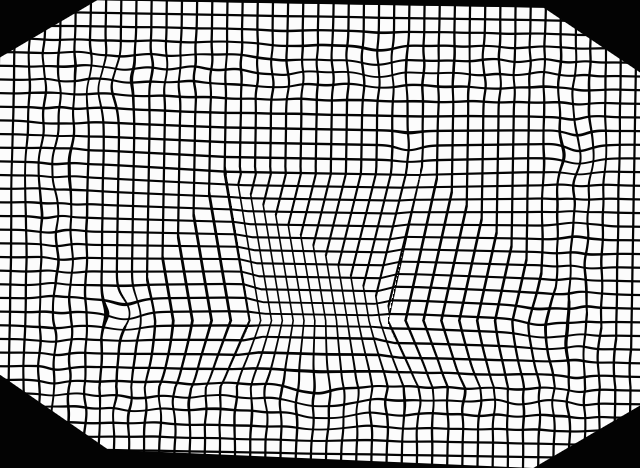
Reproduce this pattern procedurally as a WebGL 2 fragment shader.

```glsl
#version 300 es
precision highp float;
// A black wire grid on white, warped by a sunken central box and framed by cut corners.

uniform vec2 u_resolution;
out vec4 fragColor;

const vec2 CANVAS = vec2(768.0, 562.0);  // design space, y pointing down
const vec2 CELL = vec2(18.2, 16.4);
const float TILT = 0.0168;
const float LINE_WIDTH = 2.7;
const float INK = 0.01;
const float PAPER = 0.99;

float ramp(float a, float b, float x) {
    return clamp((x - a) / (b - a), 0.0, 1.0);
}

vec2 hashGradient(vec2 cell) {
    float h = fract(sin(dot(cell, vec2(127.1, 311.7))) * 43758.5);
    return vec2(cos(6.2832 * h), sin(6.2832 * h));
}

float gradientNoise(vec2 p) {
    vec2 i = floor(p), f = p - i;
    vec2 w = f * f * f * (f * (f * 6.0 - 15.0) + 10.0);
    float a = dot(hashGradient(i), f);
    float b = dot(hashGradient(i + vec2(1, 0)), f - vec2(1, 0));
    float c = dot(hashGradient(i + vec2(0, 1)), f - vec2(0, 1));
    float d = dot(hashGradient(i + vec2(1, 1)), f - vec2(1, 1));
    return mix(mix(a, b, w.x), mix(c, d, w.x), w.y);
}

// Local push of the grid that fades with distance
vec2 bump(vec2 p, vec2 center, float radius, vec2 push) {
    vec2 d = (p - center) / radius;
    return push * exp(-dot(d, d));
}

// Soft irregular shifts along a rectangular ring
vec2 ringWobble(vec2 p) {
    vec2 q = abs(p - vec2(380.0, 285.0)) - vec2(310.0, 200.0);
    float ring = exp(-pow(max(q.x, q.y) / 34.0, 2.0));
    return 7.0 * ring * vec2(gradientNoise(p / 42.0), gradientNoise(p / 42.0 + 17.0));
}

vec2 bumps(vec2 p) {
    return bump(p, vec2(490, 176), 17.0, vec2(2, 6))
         + bump(p, vec2(150, 377), 23.0, vec2(17, 9))
         + bump(p, vec2(385, 482), 34.0, vec2(4, 10))
         + bump(p, vec2(338, 72), 30.0, vec2(0, 6))
         + bump(p, vec2(458, 74), 30.0, vec2(0, 7))
         + bump(p, vec2(132, 108), 27.0, vec2(-8, -3))
         + bump(p, vec2(62, 212), 35.0, vec2(-6, 0))
         + bump(p, vec2(698, 182), 28.0, vec2(7, 5))
         + bump(p, vec2(648, 388), 26.0, vec2(-4, 6));
}

float straightColumn(vec2 p) {
    return (p.x + TILT * p.y) / CELL.x;
}

// Positions of the sloping left and right walls of the box at height y
vec2 wallsAt(float y) {
    return vec2(271.0 + 0.17 * (y - 215.0), 503.0 - 0.22 * (y - 213.0));
}

// Column coordinate: two triangles inside the box, one slanted fan on each side
float foldedColumn(vec2 p) {
    float straight = straightColumn(p);
    vec2 walls = wallsAt(p.y);
    if (p.x < walls.x) return min(straight, 15.0 + (p.x - walls.x) / 23.0);
    if (p.x > walls.y) return max(straight, 28.0 + (p.x - walls.y) / 21.5);
    float upper = 15.0 + (p.x - 271.0 + 0.245 * (p.y - 209.0)) / 18.0;
    float lower = 16.0 + (p.x - 309.0 - 0.165 * (p.y - 362.0)) / 13.0;
    return min(upper, lower);
}

// Vertical shift of the rows, inside and beside the box
float rowShift(float x, float y, vec2 walls) {
    float top = -8.0 * ramp(100.0, 208.0, y);
    float floorShift = top + 8.0 * ramp(208.0, 362.0, y)
        + 8.0 * ramp(362.0, 405.0, y) - 8.0 * ramp(405.0, 460.0, y);
    float sideShift = top + 13.0 * ramp(208.0, 340.0, y) - 5.0 * ramp(380.0, 460.0, y);
    float inside = ramp(0.0, 20.0, x - walls.x) * ramp(0.0, 20.0, walls.y - x);
    float outerFade = ramp(80.0, 272.0, x) * ramp(690.0, 503.0, x);
    return mix(sideShift, floorShift, inside) * outerFade;
}

vec2 gridCoordinate(vec2 p) {
    float release = ramp(385.0, 465.0, p.y);
    float x = 384.0 + (p.x - 384.0) * mix(1.0, 0.72, release);
    vec2 folded = vec2(x, clamp(p.y, 209.0, 385.0));
    float fold = foldedColumn(folded) - straightColumn(folded);
    float column = straightColumn(p) + fold * ramp(200.0, 209.0, p.y) * (1.0 - release);
    float row = p.y - TILT * p.x - 13.4 + rowShift(x, p.y, wallsAt(folded.y));
    return vec2(column, row / CELL.y);
}

// Coverage of the polygon with the clipped corners
float frameMask(vec2 p, float pixel) {
    vec2 corners[8] = vec2[8](vec2(0, 69), vec2(117, 0), vec2(652, 9), vec2(768, 87),
        vec2(768, 487), vec2(640, 562), vec2(130, 540), vec2(0, 450));
    float inset = 1e4;
    for (int i = 0; i < 8; i++) {
        vec2 a = corners[i], e = normalize(corners[(i + 1) % 8] - a), d = p - a;
        inset = min(inset, e.x * d.y - e.y * d.x);
    }
    return clamp(inset / pixel + 0.5, 0.0, 1.0);
}

void main() {
    vec2 p = gl_FragCoord.xy / u_resolution * CANVAS;
    p.y = CANVAS.y - p.y;
    float pixel = CANVAS.x / u_resolution.x;
    vec2 grid = gridCoordinate(p - bumps(p) - ringWobble(p));

    // Antialiased lines whose width follows the local stretch
    vec2 dx = dFdx(grid), dy = dFdy(grid);
    vec2 footprint = clamp(sqrt(dx * dx + dy * dy), 0.4 * pixel / CELL, 2.0 * pixel / CELL);
    vec2 toLine = abs(fract(grid + 0.5) - 0.5);
    vec2 ink = clamp((0.5 * LINE_WIDTH / CELL - toLine) / footprint + 0.5, 0.0, 1.0);
    float light = (1.0 - ink.x) * (1.0 - ink.y) * frameMask(p, pixel);
    fragColor = vec4(vec3(mix(INK, PAPER, light)), 1.0);
}
```
